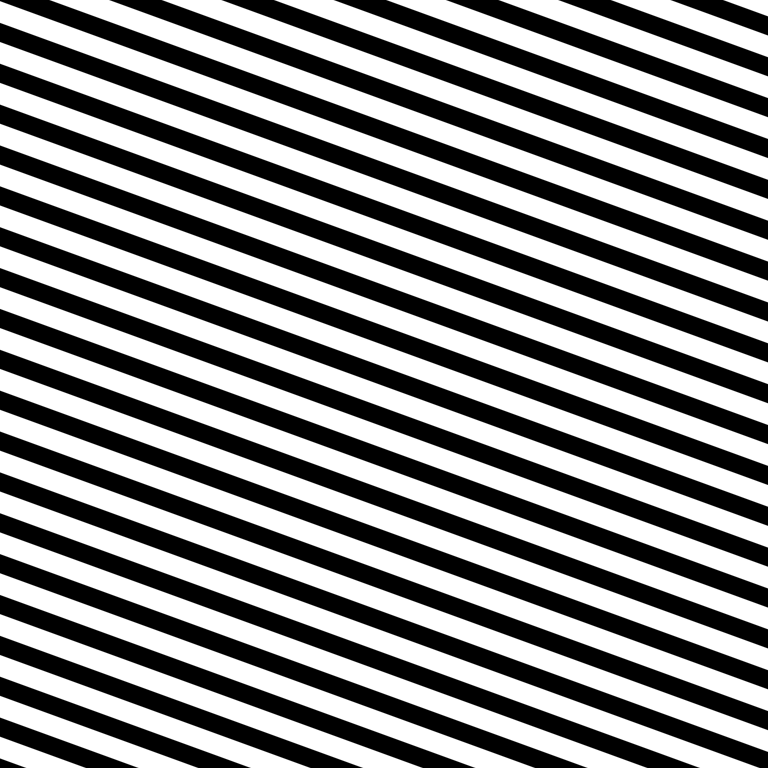
Give the GLSL for this pattern, as a WebGL 1 fragment shader.

```glsl
precision highp float;
// Even black stripes on white, falling 20 degrees from left to right.
// The canvas point is projected on the stripe normal, folded into one
// period, and the distance to the nearest stripe edge is smoothed.

uniform vec2 u_resolution;

const float TILT = 0.34906585;      // 20 degrees, in radians
const float PERIOD = 0.05;          // stripe spacing across the normal
const float STRIPE_WIDTH = 0.0234;  // thickness of one black stripe
const vec3 INK = vec3(0.0);
const vec3 PAPER = vec3(1.0);

// Signed distance to the nearest stripe edge, negative inside a stripe.
// One stripe is centred on the origin.
float stripeDistance(vec2 p, float tilt, float period, float width) {
  float along = dot(p, vec2(sin(tilt), cos(tilt)));
  float folded = abs(fract(along / period + 0.5) - 0.5) * period;
  return folded - 0.5 * width;
}

// Coverage of the inside of a shape, softened over about one pixel.
float coverage(float dist, float pixel) {
  return 1.0 - smoothstep(-0.75 * pixel, 0.75 * pixel, dist);
}

void main() {
  float pixel = 1.0 / min(u_resolution.x, u_resolution.y);
  vec2 p = gl_FragCoord.xy * pixel;
  float dist = stripeDistance(p, TILT, PERIOD, STRIPE_WIDTH);
  gl_FragColor = vec4(mix(PAPER, INK, coverage(dist, pixel)), 1.0);
}
```
